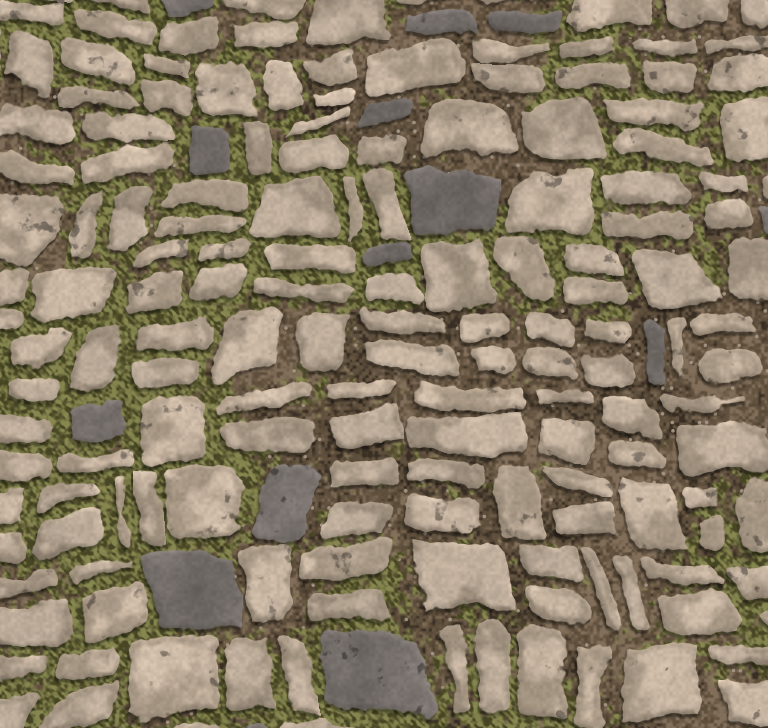
Reproduce this texture procedurally as a WebGL 1 fragment shader.

```glsl
precision highp float;
uniform vec2 u_resolution;

const vec3 STONE_LIGHT = vec3(0.785, 0.715, 0.64);
const vec3 STONE_SHADE = vec3(0.63, 0.57, 0.50);
const vec3 STONE_GREY = vec3(0.45, 0.425, 0.41);
const vec3 SOIL_LIGHT = vec3(0.51, 0.435, 0.355);
const vec3 SOIL_MID = vec3(0.37, 0.31, 0.235);
const vec3 SOIL_DARK = vec3(0.22, 0.18, 0.14);
const vec3 GRASS_LIGHT = vec3(0.53, 0.54, 0.31);
const vec3 GRASS_DARK = vec3(0.27, 0.27, 0.13);
const vec2 GRID_BASE = vec2(8.0, 7.5);    // courses and columns at the bottom
const vec2 GRID_GROWTH = vec2(2.0, 2.2);  // extra density towards the top
const float WARP = 0.10;
const float GAP = 0.085;
const float ROUGHNESS = 0.016;
const float GREY_SHARE = 0.09;
const vec2 LIGHT_STEP = vec2(0.002, 0.005);

vec2 hash2(vec2 p) {
  vec3 h = fract(vec3(p.xyx) * vec3(0.1031, 0.1030, 0.0973));
  h += dot(h, h.yzx + 33.33);
  return fract((h.xx + h.yz) * h.zy);
}

float noise(vec2 p) {
  vec2 i = floor(p), f = fract(p);
  f = f * f * (3.0 - 2.0 * f);
  vec2 e = vec2(1.0, 0.0);
  return mix(mix(hash2(i).x, hash2(i + e).x, f.x),
             mix(hash2(i + e.yx).x, hash2(i + e.xx).x, f.x), f.y);
}

float fbm(vec2 p) {
  float sum = 0.0, amp = 0.533;
  for (int k = 0; k < 4; k++) {
    sum += amp * noise(p);
    p = mat2(1.6, 1.2, -1.2, 1.6) * p + 7.3;
    amp *= 0.5;
  }
  return sum;
}

// Slanted, jittered joint on the left of a cell
float joint(vec2 cell, float height) {
  vec2 r = hash2(cell + 31.0) - 0.5;
  return cell.x + 0.45 * r.x + 0.3 * r.y * (height - 0.5);
}

// Signed distance to the nearest stone in x, stone id in yz
vec3 cobble(vec2 p) {
  vec2 q = p + WARP * (vec2(fbm(p * 3.0), fbm(p * 3.0 + 17.0)) - 0.5);
  vec2 density = GRID_BASE + GRID_GROWTH * q.y;
  vec2 g = vec2(q.x - 0.5, q.y) * density;
  float course = floor(g.y);
  vec2 courseRand = hash2(vec2(course, 5.0));
  float stretch = 0.85 + 0.35 * courseRand.x;
  g.x = g.x * stretch + 9.0 * courseRand.y;

  // Cell between two joints
  vec2 id = floor(g);
  float h = fract(g.y);
  if (g.x < joint(id, h)) id.x -= 1.0;
  else if (g.x > joint(id + vec2(1.0, 0.0), h)) id.x += 1.0;
  float left = joint(id, h), width = joint(id + vec2(1.0, 0.0), h) - left;
  vec2 t = vec2((g.x - left) / width, h);
  vec2 pitch = 1.0 / vec2(density.x * stretch, density.y + GRID_GROWTH.y * q.y);
  vec2 size = pitch * vec2(width, 1.0);

  // Split some cells into flat or narrow stones
  vec2 kind = hash2(id + 71.0);
  float cut = mix(0.36, 0.64, kind.y);
  if (kind.x < 0.54) {
    cut += 0.2 * (kind.y - 0.5) * (t.x - 0.5);
    float upper = step(cut, t.y), part = mix(cut, 1.0 - cut, upper);
    t.y = (t.y - upper * cut) / part;
    size.y *= part;
    id.y += 0.5 * upper;
  } else if (kind.x < 0.70) {
    float right = step(cut, t.x), part = mix(cut, 1.0 - cut, right);
    t.x = (t.x - right * cut) / part;
    size.x *= part;
    id.x += 0.5 * right;
  }

  // Sheared rounded box with one chipped side
  vec2 shape = hash2(id * 2.0 + 3.0), slant = hash2(id * 2.0 + 47.0) - 0.5;
  vec2 pos = (t - 0.5) * size;
  pos += slant * vec2(0.35, 0.2) * pos.yx;
  vec2 high = 0.5 * size - GAP * pitch.y * (0.4 + shape);
  vec2 low = 0.5 * size - GAP * pitch.y * (0.4 + hash2(id * 2.0 + 83.0));
  float corner = min(mix(0.006, 0.018, shape.x), 0.6 * min(high.x, high.y));
  vec2 side = max(pos - high, -pos - low) + corner;
  float d = length(max(side, 0.0)) + min(max(side.x, side.y), 0.0) - corner;
  vec2 chip = normalize(hash2(id * 2.0 + 19.0) - 0.5 + 0.001);
  d = max(d, dot(pos, chip) - 0.8 * dot(abs(chip), high));
  d += ROUGHNESS * (fbm(p * 34.0) - 0.48) + 0.003 * (noise(p * 130.0) - 0.5);
  return vec3(d, id);
}

void main() {
  vec2 p = gl_FragCoord.xy / u_resolution.y;
  float blur = max(0.0013, 0.8 / u_resolution.y);
  vec3 stone = cobble(p);
  float towardLight = cobble(p + LIGHT_STEP).x;
  float grain = noise(p * 230.0), grit = noise(p * 105.0 + 40.0);

  // Soil with crumbs and pale pebbles
  float crumb = 0.5 * grain + 0.3 * grit + 0.5 * fbm(p * 14.0) - 0.15;
  vec3 ground = mix(SOIL_DARK, SOIL_MID, smoothstep(0.15, 0.42, crumb));
  ground = mix(ground, SOIL_LIGHT, smoothstep(0.42, 0.76, crumb));
  vec2 pebbleCell = floor(p * 85.0), pebbleRand = hash2(pebbleCell + 9.0);
  float pebble = length(fract(p * 85.0) - 0.3 - 0.4 * pebbleRand.yx);
  ground = mix(ground, STONE_SHADE, step(0.93, pebbleRand.x) * smoothstep(0.28, 0.14, pebble));

  // Grass tufts, denser on the left
  float tuft = fbm(p * 6.0 + 60.0) + 0.2 * (0.5 - p.x) + 0.3 * (grit - 0.5);
  float blade = 0.55 * noise(vec2(p.x + p.y, p.y - p.x) * vec2(210.0, 95.0)) + 0.45 * grain;
  vec3 grass = mix(GRASS_DARK, GRASS_LIGHT, smoothstep(0.25, 0.72, blade));
  ground = mix(ground, grass, 0.9 * smoothstep(0.47, 0.58, tuft));
  ground *= 1.0 - 0.38 * smoothstep(0.003, -0.003, towardLight);

  // Worn stone face with stains, pits and a lit rim
  vec2 tone = hash2(stone.yz * 2.0 + 101.0);
  float worn = fbm(p * 22.0 + 12.0);
  float edge = smoothstep(-0.016, 0.0, stone.x);
  float stain = smoothstep(0.42, 0.72, worn + 0.22 * edge + 0.18 * (tone.y - 0.5));
  vec3 face = mix(STONE_LIGHT, STONE_SHADE, stain);
  face = mix(face, STONE_GREY * (0.85 + 0.35 * worn), step(tone.x, GREY_SHARE));
  face *= 0.94 + 0.10 * tone.y + 0.10 * (grain - 0.5) + 0.06 * (grit - 0.5);
  float pit = smoothstep(0.70, 0.82, fbm(p * 48.0 + 80.0)) * step(0.4, tone.y);
  face *= 1.0 - 0.35 * pit;
  float rim = clamp((towardLight - stone.x) / length(LIGHT_STEP), -1.0, 1.0);
  face *= 1.0 + 0.13 * rim * smoothstep(-0.010, 0.0, stone.x);

  gl_FragColor = vec4(mix(ground, face, smoothstep(blur, -blur, stone.x)), 1.0);
}
```
